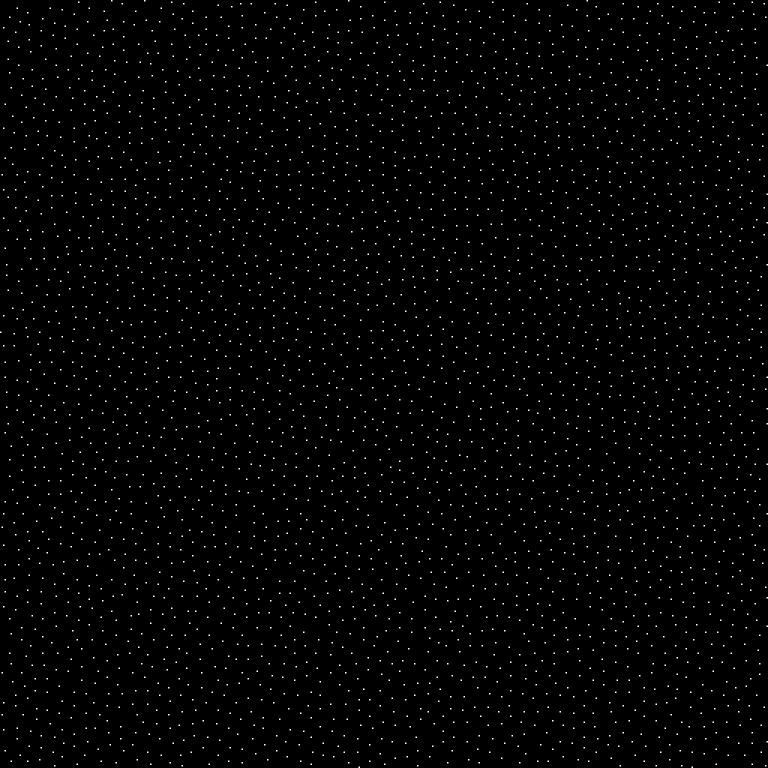
Give the GLSL for this pattern, as a Shadertoy shader.

```glsl
// Fine white specks spread evenly but irregularly over black.
// A turned, staggered lattice is jittered, then each point is pushed away
// from its neighbours, and a small crisp square is drawn at each place.

const vec3 BLACK = vec3(0.0);
const vec3 WHITE = vec3(1.0);

const float CELLS = 58.0;         // lattice cells across the canvas
const float TURN = 0.4;           // lattice angle in radians
const float JITTER = 0.74;        // width of the random shift, in cells
const float REACH = 1.06;         // distance below which points repel
const float STRENGTH = 0.45;      // share of the overlap undone by each point
const float SPECK = 1.0 / 512.0;  // side of a speck, in canvas units

vec2 hash22(vec2 p) {
    vec3 q = fract(p.xyx * vec3(0.1031, 0.1030, 0.0973));
    q += dot(q, q.yzx + 33.33);
    return fract((q.xx + q.yz) * q.zy);
}

mat2 rotation(float angle) {
    float c = cos(angle), s = sin(angle);
    return mat2(c, s, -s, c);
}

// Jittered point of a cell; alternate rows are shifted by half a cell.
vec2 jitteredPoint(vec2 cell, float jitter) {
    float stagger = 0.5 * mod(cell.y, 2.0) - 0.25;
    return cell + 0.5 + vec2(stagger, 0.0) + jitter * (hash22(cell + 200.0) - 0.5);
}

// The same point after one step of repulsion from its neighbours.
vec2 relaxedPoint(vec2 cell, float jitter, float reach, float strength) {
    vec2 home = jitteredPoint(cell, jitter);
    vec2 push = vec2(0.0);
    for (int y = -2; y <= 2; y++) {
        for (int x = -2; x <= 2; x++) {
            vec2 away = home - jitteredPoint(cell + vec2(x, y), jitter);
            float gap = length(away);
            push += away / max(gap, 0.0001) * max(reach - gap, 0.0);
        }
    }
    return home + strength * push;
}

// Share of a pixel covered by an upright square centred at the offset.
float squareCoverage(vec2 offset, float side, float pixel) {
    vec2 overlap = 0.5 * (side + pixel) - abs(offset);
    vec2 cover = clamp(overlap, 0.0, min(side, pixel)) / pixel;
    return cover.x * cover.y;
}

// Strongest coverage by the specks of the surrounding cells.
float specks(vec2 uv, float pixel) {
    mat2 turn = rotation(TURN);
    vec2 base = floor(turn * uv * CELLS);
    float cover = 0.0;
    for (int y = -1; y <= 1; y++) {
        for (int x = -1; x <= 1; x++) {
            vec2 point = relaxedPoint(base + vec2(x, y), JITTER, REACH, STRENGTH);
            vec2 place = transpose(turn) * point / CELLS;
            vec2 centre = (floor(place / SPECK) + 0.5) * SPECK;  // fine raster
            cover = max(cover, squareCoverage(uv - centre, SPECK, pixel));
        }
    }
    return cover;
}

void mainImage(out vec4 fragColor, in vec2 fragCoord) {
    float pixel = 1.0 / iResolution.y;
    vec2 uv = fragCoord * pixel;
    fragColor = vec4(mix(BLACK, WHITE, specks(uv, pixel)), 1.0);
}
```
